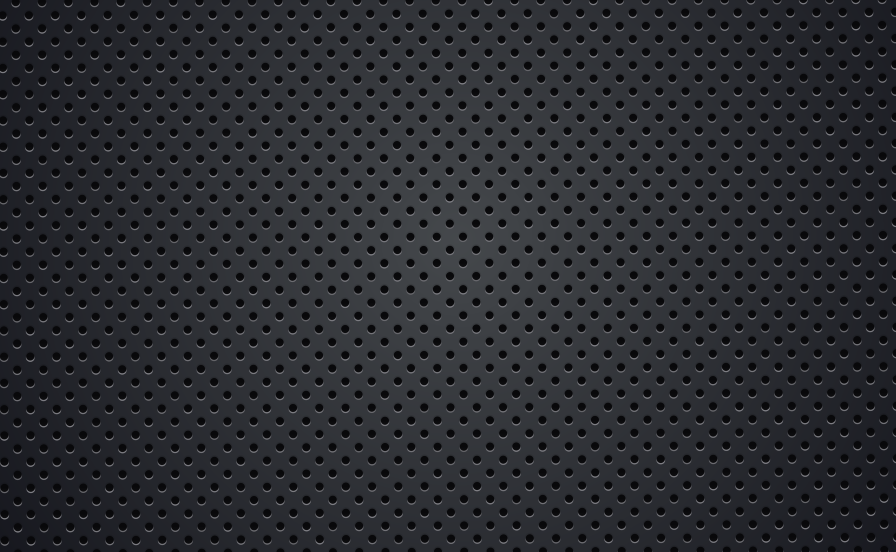
This pattern is drawn by a Shadertoy shader. Its source:

```glsl
// Dark metal sheet with staggered round holes, lit rims and a soft central glow.

const float COLUMNS = 34.13;   // hole spacings across the canvas width

float hash(vec2 id) {
    return fract(sin(dot(id, vec2(12.99, 78.23))) * 437.58);
}

// Coverage of a disc with a one-pixel soft edge
float disc(vec2 p, float radius, float pixel) {
    return 1.0 - smoothstep(-0.6 * pixel, 0.6 * pixel, length(p) - radius);
}

// Brushed-dark plate, brightest just above the centre
vec3 plate(vec2 p) {
    float r = length(p - vec2(0.01, 0.04));
    vec3 middle = vec3(0.270, 0.283, 0.297);
    vec3 edge = vec3(0.122, 0.128, 0.152);
    vec3 color = mix(middle, edge, r / 0.5);
    return max(color, vec3(0.085, 0.09, 0.11));
}

void mainImage(out vec4 fragColor, in vec2 fragCoord) {
    vec2 p = (fragCoord - 0.5 * iResolution.xy) / iResolution.x;
    float pixel = COLUMNS / iResolution.x;

    // Slightly tilted lattice of unit cells
    vec2 q = p - vec2(0.0313, 0.0586);
    q = vec2(q.x + 0.004 * q.y, q.y - 0.004 * q.x) * COLUMNS;

    // Nearest hole: cell corners or cell centres
    vec2 corner = floor(q + 0.5);
    vec2 centre = floor(q) + 0.5;
    vec2 id = distance(q, corner) < distance(q, centre) ? corner : centre;
    vec2 d = q - id;

    vec3 color = plate(p);

    // Faint shading above the hole
    color *= 1.0 - 0.18 * disc(d - vec2(0.0, 0.025), 0.17, 2.0 * pixel);

    // Lit lower lip, varying a little from hole to hole
    float lip = disc(d + vec2(0.0, 0.032), 0.172, pixel);
    float facing = smoothstep(0.06, -0.14, d.y);
    vec3 lipColor = vec3(0.44, 0.44, 0.46) * mix(0.88, 1.12, hash(id));
    color = mix(color, lipColor, lip * facing);

    // Dark opening, a touch lighter towards its lower side
    vec3 opening = vec3(0.030, 0.030, 0.038) + 0.02 * smoothstep(0.05, -0.15, d.y);
    color = mix(color, opening, disc(d, 0.152, pixel));

    fragColor = vec4(color, 1.0);
}
```
